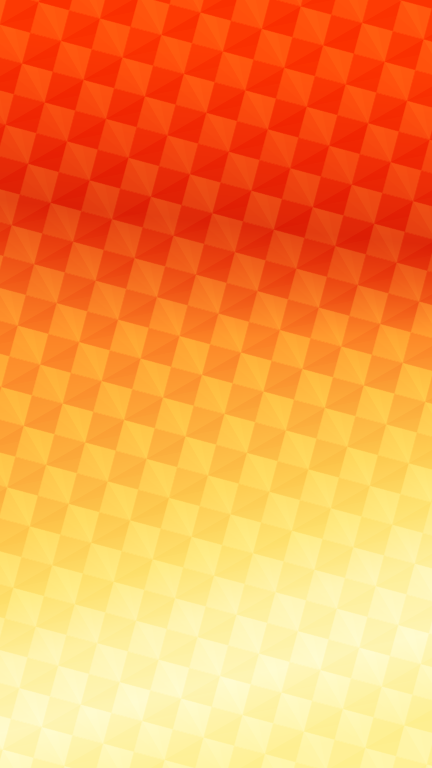
This background is drawn by a Shadertoy shader. Its source:

```glsl
#define CELL 0.0736               // tile edge, in canvas widths
#define TILT radians(15.0)        // tile rotation
#define ANCHOR vec2(0.4676, 0.9097) // a tile corner, in canvas widths
#define LOW_SLOPE -0.13           // slant of the pale bands
#define HIGH_SLOPE 0.06           // slant of the red bands
#define VARIATION 0.12            // tone change from tile to tile

const int STOPS = 11;

// Colour in rgb, height in w
const vec4 ramp[STOPS] = vec4[STOPS](
    vec4(1.00, 0.95, 0.62, 0.00),
    vec4(1.00, 0.97, 0.75, 0.11),
    vec4(1.00, 0.95, 0.66, 0.20),
    vec4(1.00, 0.90, 0.47, 0.28),
    vec4(1.00, 0.82, 0.34, 0.36),
    vec4(1.00, 0.71, 0.25, 0.46),
    vec4(1.00, 0.57, 0.17, 0.56),
    vec4(0.93, 0.31, 0.08, 0.655),
    vec4(0.88, 0.20, 0.05, 0.71),
    vec4(0.95, 0.22, 0.04, 0.81),
    vec4(1.00, 0.27, 0.03, 0.93)
);

vec3 heatColor(float height) {
    vec3 color = ramp[0].rgb;
    for (int i = 1; i < STOPS; i++) {
        float blend = (height - ramp[i - 1].w) / (ramp[i].w - ramp[i - 1].w);
        color = mix(color, ramp[i].rgb, clamp(blend, 0.0, 1.0));
    }
    return color;
}

// Antialiased side of an edge: 0 below, 1 above
float side(float distanceToEdge, float pixel) {
    return smoothstep(-pixel, pixel, distanceToEdge);
}

// Tone of the folded tiles: negative is dark, positive is light
float tileTone(vec2 q, float pixel) {
    vec2 cell = floor(q);
    vec2 f = q - cell;

    // Dark tiles fold along the rising diagonal
    float darkTone = mix(-1.2, -0.65, side(f.y - f.x, pixel));
    darkTone += 0.16 * side(f.x - 2.0 * f.y, pixel);

    // Light tiles fold along the falling diagonal, with a narrow fan
    float lightTone = mix(0.72, 1.05, side(f.x + f.y - 1.0, pixel));
    lightTone += 0.18 * side(1.0 - f.x - 0.5 * f.y, pixel)
                      * side(f.x + f.y - 1.0, pixel);
    lightTone -= 0.14 * side(0.5 - 0.5 * f.x - f.y, pixel);

    // Checkerboard with soft edges
    vec2 wave = clamp(sin(3.14159 * q) / (3.14159 * pixel), -1.0, 1.0);
    float isLight = 0.5 - 0.5 * wave.x * wave.y;
    float variation = sin(cell.x * 2.1 + cell.y * 3.7)
                    * sin(cell.x * 1.3 - cell.y * 2.9);
    return mix(darkTone, lightTone, isLight) + VARIATION * variation;
}

void mainImage(out vec4 fragColor, in vec2 fragCoord) {
    vec2 uv = fragCoord / iResolution.xy;

    // Slanted background gradient
    float slope = mix(LOW_SLOPE, HIGH_SLOPE, smoothstep(0.35, 0.7, uv.y));
    float height = uv.y + slope * (uv.x - 0.5);
    vec3 color = heatColor(height);

    // Rotated tile grid
    vec2 d = (fragCoord / iResolution.x - ANCHOR) / CELL;
    vec2 axis = vec2(cos(TILT), -sin(TILT));
    vec2 q = vec2(dot(d, axis), dot(d, vec2(-axis.y, axis.x)));
    float pixel = 0.75 / (iResolution.x * CELL);

    // Contrast is strongest in the reds and fades in the pale bands
    vec3 contrast = mix(vec3(0.003, 0.012, 0.05), vec3(0.015, 0.068, 0.026),
                        smoothstep(0.18, 0.56, height));
    color += contrast * tileTone(q, pixel);

    fragColor = vec4(clamp(color, 0.0, 1.0), 1.0);
}
```
